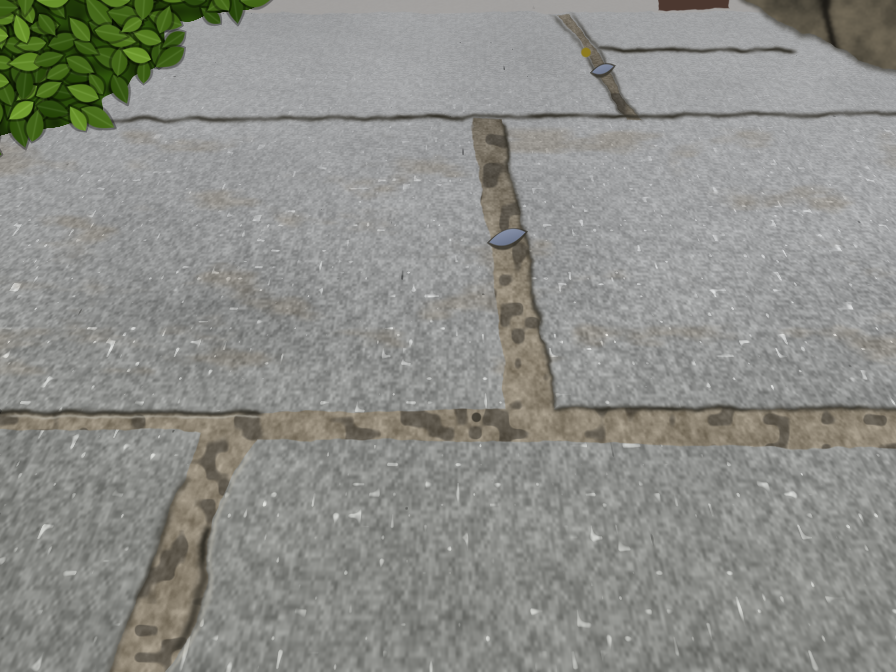
This texture is drawn by a Shadertoy shader. Its source:

```glsl
// Worn stone paving in perspective, with sandy joints, ivy and a rubble wall
#define HORIZON 1.55
#define GRAIN 135.0
#define CONTRAST 0.13
#define WOBBLE 0.018
#define LEAF_CELL 0.043
#define SLAB_FAR vec3(0.625, 0.63, 0.635)
#define SLAB_NEAR vec3(0.525, 0.53, 0.515)
#define MORTAR vec3(0.555, 0.515, 0.445)
#define SHADOW vec3(0.2, 0.19, 0.16)
#define LEAF_DARK vec3(0.15, 0.27, 0.04)
#define LEAF_LIGHT vec3(0.44, 0.61, 0.18)

float hash(vec2 p) { return fract(sin(dot(p, vec2(127.1, 311.7))) * 43758.5); }

float noise(vec2 p) {
  vec2 i = floor(p), f = fract(p);
  f = f * f * (3.0 - 2.0 * f);
  return mix(mix(hash(i), hash(i + vec2(1, 0)), f.x),
    mix(hash(i + vec2(0, 1)), hash(i + vec2(1, 1)), f.x), f.y);
}

float fbm(vec2 p) {
  float sum = 0.0, amp = 0.5;
  for (int i = 0; i < 4; i++) { sum += amp * noise(p); p = p * 2.03 + 7.1; amp *= 0.5; }
  return sum;
}

float cover(float d) { float aa = 1.0 / iResolution.y; return 1.0 - smoothstep(-aa, aa, d); }
float line(float d, float w) { return exp(-d * d / (w * w)); }
float between(float v, float lo, float hi) { return max(lo - v, v - hi); }
float span(float v, float lo, float hi) {
  return smoothstep(lo - 0.015, lo, v) * (1.0 - smoothstep(hi, hi + 0.015, v));
}

// Right limit of the ivy at a given height
float ivyEdge(float y) {
  return 0.18 * smoothstep(0.785, 0.83, y) + 0.11 * smoothstep(0.82, 0.94, y)
    + 0.14 * smoothstep(0.96, 1.0, y) - 0.01;
}

// Overlapping pointed leaves in a jittered grid
void drawIvy(inout vec3 col, vec2 p) {
  float under = p.x - ivyEdge(p.y) + 0.05 * noise(p * 35.0);
  col = mix(col, LEAF_DARK * (0.5 + 0.8 * noise(p * 60.0)), cover(under));
  for (int k = 0; k < 27; k++) {
    float layer = float(k / 9);
    vec2 shift = vec2(0.37, 0.61) * layer;
    vec2 id = floor(p / LEAF_CELL + shift) + vec2(k % 3 - 1, k / 3 % 3 - 1);
    float seed = hash(id + 17.0 * layer);
    vec2 centre = (id - shift + 0.2 + 0.6 * vec2(seed, hash(id + 5.3))) * LEAF_CELL;
    if (centre.x > ivyEdge(centre.y) - 0.012 || seed < 0.15) continue;
    float angle = 6.283 * hash(id + 9.7), c = cos(angle), s = sin(angle);
    vec2 q = mat2(c, -s, s, c) * (p - centre);
    float size = LEAF_CELL * (0.38 + 0.3 * seed), t = q.x / size;
    float d = max(abs(q.y) - 0.5 * size * (1.0 - t * t) * (1.0 - 0.25 * t), abs(q.x) - size);
    vec3 leaf = mix(LEAF_DARK, LEAF_LIGHT, hash(id + 31.0) * (0.4 + 0.3 * layer));
    col *= 1.0 - 0.35 * cover(d - 0.004);
    col = mix(col, leaf + 0.06 * line(q.y, 0.0015) + 1.5 * q.y, cover(d));
  }
}

// Small blue-grey chip lying in a joint
void drawChip(inout vec3 col, vec2 q, float size) {
  q.y -= 0.28 * q.x;
  float d = abs(q.y) - 0.42 * (size - q.x * q.x / size);
  col = mix(col, SHADOW, 0.8 * cover(d + 0.2 * q.y - 0.003));
  col = mix(col, vec3(0.47, 0.51, 0.6) + 5.0 * q.y, cover(d));
}

void mainImage(out vec4 fragColor, in vec2 fragCoord) {
  vec2 p = fragCoord / iResolution.y;
  float depth = HORIZON - p.y;
  vec2 ground = vec2(p.x - 0.67, 1.0) / depth * GRAIN;
  float wob = WOBBLE * (fbm(p * 28.0) - 0.47);
  float x = p.x + wob, y = p.y + 0.6 * wob;

  // Slab surface: falloff, stains and mineral grain
  vec3 col = mix(SLAB_NEAR, SLAB_FAR, smoothstep(0.1, 0.85, p.y + 0.1 * p.x - 0.067));
  col += 0.1 * (fbm(p * vec2(5, 9)) - 0.47);
  float stain = smoothstep(0.52, 0.75, fbm(p * vec2(9, 24) + 3.0)) * span(p.y, 0.45, 0.8);
  col = mix(col, vec3(0.56, 0.53, 0.48), 0.5 * stain);
  col -= 0.05 * line(length((p - vec2(0.33, 0.51)) * vec2(5, 12)), 1.0);
  float fade = smoothstep(0.5, 1.1, depth);
  float grain = noise(ground) + noise(ground * 2.1 + 4.0) - 1.0;
  col += CONTRAST * (0.25 + 0.75 * fade) * grain;
  col += 0.22 * fade * smoothstep(0.88, 0.98, noise(ground * 0.8 + 40.0));
  col -= 0.25 * smoothstep(0.975, 0.995, noise(ground * 0.3 + 90.0));

  // Joint outlines, negative inside
  float top = 0.386 + 0.007 * smoothstep(0.4, 0.9, x);
  float bottom = 0.362 - 0.017 * smoothstep(0.25, 0.38, x) - 0.012 * smoothstep(0.6, 1.33, x);
  float rise = y - 0.39;
  float midL = 0.752 - 0.12 * rise + 0.008 * sin(7.3 * rise), midR = 0.829 - 0.192 * rise;
  float nearL = 0.162 + 0.387 * y, nearR = 0.247 + 0.38 * y + 0.015 * sin(18.9 * y);
  float farX = 0.84 + 0.68 * (0.976 - y);
  float joint = min(between(y, bottom, top), max(between(x, midL, midR), between(y, 0.37, 0.822)));
  joint = min(joint, max(between(x, nearL, nearR), y - 0.365));
  joint = min(joint, max(abs(x - farX) - 0.036 + 0.03 * y, between(y, 0.822, 0.978)));

  // Sandy filling with pits
  vec3 sand = MORTAR + 0.26 * (fbm(p * 55.0) - 0.47) + 0.09 * grain;
  sand *= 1.0 - 0.35 * smoothstep(0.62, 0.78, noise(p * 48.0));
  sand *= 1.0 - 0.22 * smoothstep(0.55, 0.85, p.y);
  col = mix(col, sand, cover(joint) * 0.92);

  // Shadowed edges, narrow seams and pale chipped rims
  float rough = 0.5 + 0.5 * noise(p * 40.0);
  float dark = line(y - top, 0.004) * (1.0 - span(x, 0.4, 0.82));
  dark = max(dark, line(x - midR, 0.004) * span(y, 0.4, 0.81) * 0.8);
  dark = max(dark, line(x - nearR + 0.006, 0.008) * span(y, 0.04, 0.21));
  dark = max(dark, line(x - nearL, 0.006) * span(y, 0.0, 0.28) * 0.65);
  dark = max(dark, line(y - 0.82 - 0.008 * x, 0.0038));
  dark = max(dark, line(y - 0.926, 0.0035) * span(x, 0.89, 1.18));
  dark = max(dark, line(abs(x - farX) - 0.012, 0.004) * span(y, 0.83, 0.97) * 0.7);
  col = mix(col, SHADOW, dark * rough);
  float rim = line(y - top + 0.006, 0.002) * span(x, 0.02, 0.38);
  rim += line(x - nearR - 0.006, 0.004) * span(y, 0.0, 0.32);
  col = mix(col, vec3(0.72, 0.71, 0.67), 0.6 * rim * rough);

  // Pale far strip, rubble wall and red stone
  col = mix(col, vec3(0.64, 0.63, 0.62), 0.8 * cover(0.981 - y));
  float away = 1.333 - x, wall = 0.895 + 0.3 * away + 0.8 * away * away - y;
  vec3 rubble = mix(SHADOW, vec3(0.52, 0.48, 0.4), fbm(p * 32.0));
  rubble *= 1.0 - 0.65 * line(x + 0.2 * y - 1.425, 0.008);
  col = mix(mix(col, SHADOW, 0.6 * line(wall, 0.007)), rubble, cover(wall));
  col = mix(col, vec3(0.3, 0.22, 0.19), cover(max(between(x, 0.98, 1.08), 0.985 - y)));

  drawChip(col, p - vec2(0.755, 0.647), 0.027);
  drawChip(col, p - vec2(0.897, 0.897), 0.016);
  col = mix(col, vec3(0.55, 0.48, 0.12), cover(length(p - vec2(0.872, 0.922)) - 0.007));
  col = mix(col, SHADOW, 0.8 * cover(length(p - vec2(0.709, 0.379)) - 0.007));
  drawIvy(col, p);
  fragColor = vec4(clamp(col, 0.0, 1.0), 1.0);
}
```
